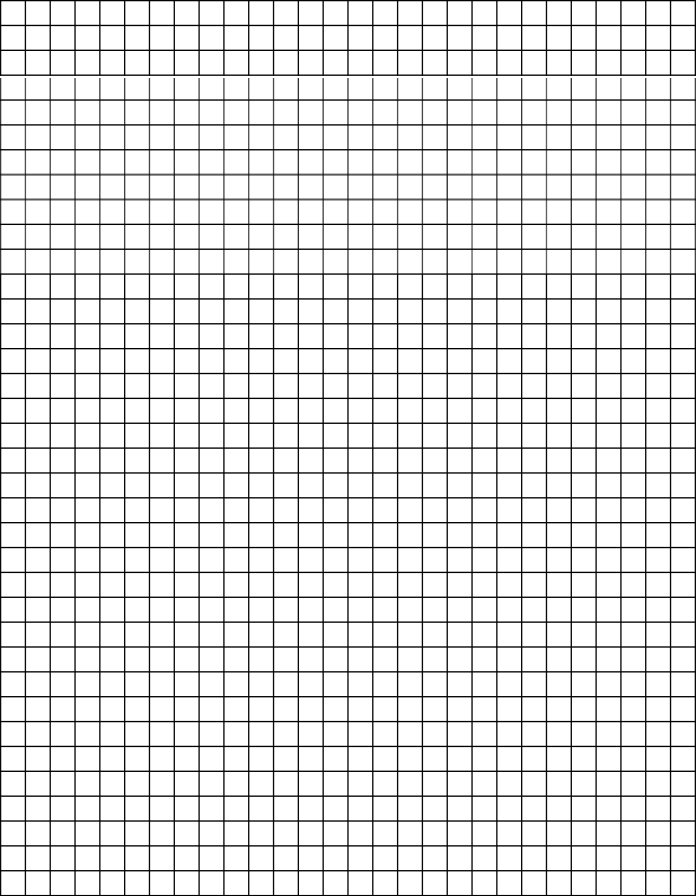
Give the GLSL for this pattern, as a WebGL 1 fragment shader.

```glsl
precision highp float;

uniform vec2 u_resolution;

const vec2 PAGE_CELLS = vec2(28.05, 36.04); // page size, in grid cells
const float MARGIN = 0.024;                 // first line centre, in cells
const float LINE_WIDTH = 0.054;             // line thickness, in cells
const vec2 WORN_ROWS = vec2(3.0, 11.0);     // faded band, counted from the top

float hash(float n) {
  return fract(sin(n * 12.9898) * 43758.55);
}

// One-dimensional gradient noise, roughly -0.5 to 0.5
float gradientNoise(float x) {
  float cell = floor(x);
  float t = x - cell;
  float left = (hash(cell) * 2.0 - 1.0) * t;
  float right = (hash(cell + 1.0) * 2.0 - 1.0) * (t - 1.0);
  return mix(left, right, t * t * (3.0 - 2.0 * t));
}

// Share of a pixel covered by the nearest whole-numbered line
float lineCoverage(float position, float width, float pixel) {
  float offset = position - floor(position + 0.5);
  float high = min(offset + 0.5 * pixel, 0.5 * width);
  float low = max(offset - 0.5 * pixel, -0.5 * width);
  return clamp((high - low) / pixel, 0.0, 1.0);
}

// One inside the interval, with edges smoothed over a pixel
float band(float x, float from, float to, float pixel) {
  return smoothstep(from - 0.5 * pixel, from + 0.5 * pixel, x)
       - smoothstep(to - 0.5 * pixel, to + 0.5 * pixel, x);
}

// Upright lines: paler in the worn rows, with a small break at their top
float uprightInk(vec2 grid, vec2 pixel) {
  float column = floor(grid.x + 0.5);
  float worn = band(grid.y, WORN_ROWS.x, WORN_ROWS.y, pixel.y);
  float broken = band(grid.y, WORN_ROWS.x + 0.03, WORN_ROWS.x + 0.11, pixel.y);
  float fade = 0.24 + 0.3 * gradientNoise(column * 0.73 + 4.5);
  float ink = 0.97 * (1.0 - worn * fade) * (1.0 - broken);
  return ink * lineCoverage(grid.x, LINE_WIDTH, pixel.x);
}

// Level lines: two of them are softer and wider
float levelInk(vec2 grid, vec2 pixel) {
  float row = floor(grid.y + 0.5);
  float soft = 1.0 - step(0.75, abs(row - 7.5));
  float width = LINE_WIDTH * mix(1.0, 1.5, soft);
  return mix(1.0, 0.65, soft) * lineCoverage(grid.y, width, pixel.y);
}

void main() {
  vec2 page = gl_FragCoord.xy / u_resolution;
  page.y = 1.0 - page.y;
  vec2 grid = page * PAGE_CELLS - MARGIN;
  vec2 pixel = PAGE_CELLS / u_resolution;

  // Inks multiply, so crossings come out darkest
  float light = (1.0 - uprightInk(grid, pixel)) * (1.0 - levelInk(grid, pixel));
  gl_FragColor = vec4(vec3(light), 1.0);
}
```
